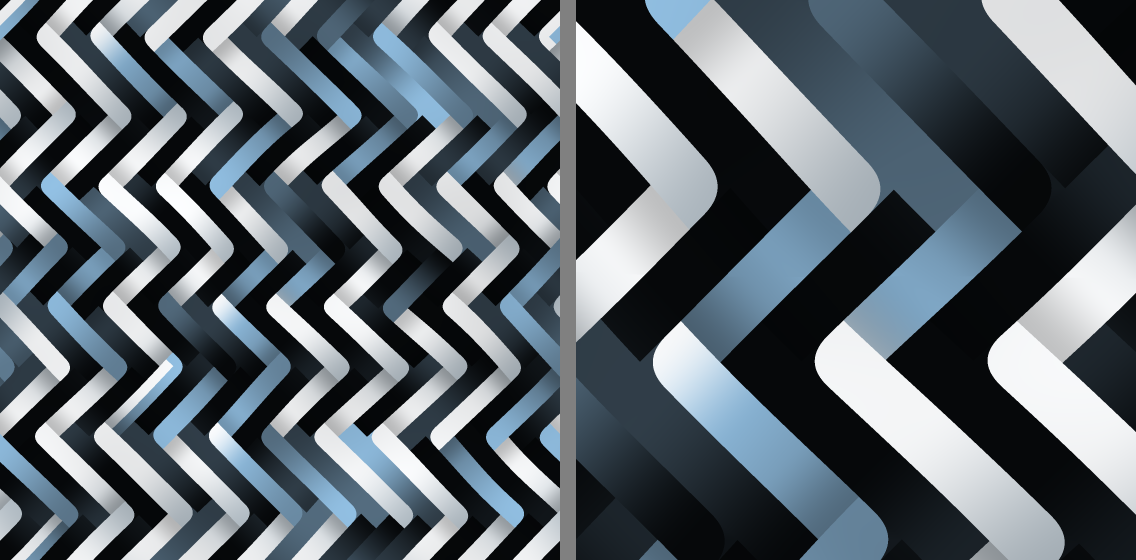
Left: the whole. Right: its middle third, enlarged.
Write a WebGL 1 fragment shader that draws this pattern.

```glsl
precision highp float;
// Tiling zigzag weave of rounded bars in white, steel blue and black with soft gradients.

uniform vec2 u_resolution;

const float TAU = 6.2831853;
const float BANDS = 20.0;          // zigzag bands across
const float ROWS = 8.0;            // straight runs down, two per zigzag
const float PITCH = 1.0 / BANDS;
const float CORNER = 0.016;        // reach of the corner rounding

const vec3 BLACK = vec3(0.022, 0.03, 0.037);
const vec3 CHARCOAL = vec3(0.18, 0.23, 0.27);
const vec3 SLATE = vec3(0.31, 0.40, 0.47);
const vec3 SKY = vec3(0.54, 0.71, 0.84);
const vec3 SILVER = vec3(0.66, 0.70, 0.73);
const vec3 WHITE = vec3(0.93, 0.935, 0.94);

float hash(vec2 p, float seed) {
  vec3 q = fract(vec3(p.xyx + seed * 7.31) * vec3(0.1031, 0.1030, 0.0973));
  q += dot(q, q.yzx + 33.33);
  return fract((q.x + q.y) * q.z);
}

// Contribution of one lattice corner to the wrapping gradient noise.
float lattice(vec2 cell, vec2 toPoint, float period) {
  float angle = TAU * hash(mod(cell, period), 5.0);
  return dot(vec2(cos(angle), sin(angle)), toPoint);
}

float gradientNoise(vec2 uv, float period) {
  vec2 p = uv * period;
  vec2 i = floor(p);
  vec2 f = p - i;
  vec2 w = f * f * f * (f * (f * 6.0 - 15.0) + 10.0);
  vec2 e = vec2(1.0, 0.0);
  float low = mix(lattice(i, f, period), lattice(i + e, f - e, period), w.x);
  float high = mix(lattice(i + e.yx, f - e.yx, period), lattice(i + 1.0, f - 1.0, period), w.x);
  return mix(low, high, w.y);
}

// Depth from the top edge of the k-th turn; even turns point left.
float turnDepth(float k) {
  return 0.056 + k / ROWS + 0.028 * sin(TAU * (k + 0.4) / ROWS);
}

// Colour of a bar: along runs from its left end to its right, across over its width.
vec3 barColor(vec2 cell, float along, float across) {
  float pick = hash(cell, 1.0);
  float style = hash(cell, 2.0);
  if (style > 0.95 && across > 0.5) pick = fract(pick + 0.45);
  float a = hash(cell, 3.0) > 0.8 ? 1.0 - along : along;

  if (mod(cell.x, 2.0) < 0.5) {
    if (pick < 0.61) return mix(WHITE, SILVER, smoothstep(0.4, 1.05, a));
    if (pick > 0.94) return mix(SLATE, BLACK, smoothstep(0.1, 0.9, a));
    vec3 start = style < 0.25 ? WHITE : SKY;
    vec3 body = mix(start, SKY, smoothstep(0.0, 0.4, a));
    return mix(body, SLATE, smoothstep(0.1, 0.95, a) * (0.55 + 0.45 * style));
  }
  if (pick < 0.62) return mix(BLACK, CHARCOAL, style * smoothstep(0.55, 1.0, a));
  if (pick < 0.82) return mix(CHARCOAL, BLACK, smoothstep(0.3, 1.0, a));
  vec3 glow = style < 0.3 ? SKY : SLATE;
  return mix(glow, CHARCOAL, smoothstep(0.2, 1.0, a));
}

vec3 weave(vec2 uv) {
  float depth = fract(1.0 - uv.y + 0.007 * gradientNoise(uv, 5.0));

  // Sum the sloping runs into one zigzag and find the current run.
  float zigzag = 0.0;
  float row = -1.0;
  for (int k = -1; k < 8; k++) {
    float turn = float(k);
    float top = turnDepth(turn);
    float run = clamp(depth - top, 0.0, turnDepth(turn + 1.0) - top);
    zigzag += mod(turn, 2.0) < 0.5 ? run : -run;
    if (depth >= top) row = turn;
  }
  float s = (uv.x - zigzag) * BANDS + 0.4 * gradientNoise(uv, 3.0);
  float band = floor(s);

  // Nearest turn, and distance from the outer edge of its bend.
  float above = depth - turnDepth(row);
  float below = turnDepth(row + 1.0) - depth;
  float turn = above < below ? row : row + 1.0;
  float gap = min(above, below);
  bool pointsLeft = mod(turn, 2.0) < 0.5;
  float outer = pointsLeft ? s - band : 1.0 - s + band;

  // Round the outer corners of the light bands.
  float cut = max(CORNER - gap, 0.0);
  bool trimmed = mod(band, 2.0) < 0.5 && outer < BANDS * cut * cut / (2.0 * CORNER);
  if (trimmed) band += pointsLeft ? -1.0 : 1.0;

  // One of the two bars meeting at the turn lies on top.
  vec2 joint = vec2(mod(band, BANDS), mod(turn, ROWS));
  bool rightRunWins = hash(joint, 4.0) < 0.7;
  float owner = rightRunWins == pointsLeft ? turn : turn - 1.0;
  float edge = gap - 0.5 * PITCH * (1.0 - outer);
  float shadow = owner == row ? 1.0 : mix(0.78, 1.0, smoothstep(0.0, 0.035, edge));
  if (trimmed || edge < 0.0) {
    row = owner;
    shadow = 1.0;
  }

  // Position along the chosen bar, measured from its left end.
  float start = turnDepth(row);
  float end = turnDepth(row + 1.0);
  float climb = mod(row, 2.0) < 0.5 ? depth - start : end - depth;
  float across = clamp(s - band, 0.0, 1.0);
  float along = (across * PITCH + 2.0 * clamp(climb, 0.0, end - start)) / (PITCH + 2.0 * (end - start));
  vec2 cell = vec2(mod(band, BANDS), mod(row, ROWS));
  return barColor(cell, along, across) * shadow * (1.0 + 0.15 * gradientNoise(uv, 4.0));
}

void main() {
  // Average a 3 by 3 grid inside the pixel for smooth edges.
  vec3 color = vec3(0.0);
  for (int j = 0; j < 9; j++) {
    vec2 offset = (vec2(mod(float(j), 3.0), floor(float(j) / 3.0)) - 1.0) / 3.0;
    color += weave((gl_FragCoord.xy + offset) / u_resolution);
  }
  gl_FragColor = vec4(color / 9.0, 1.0);
}
```
